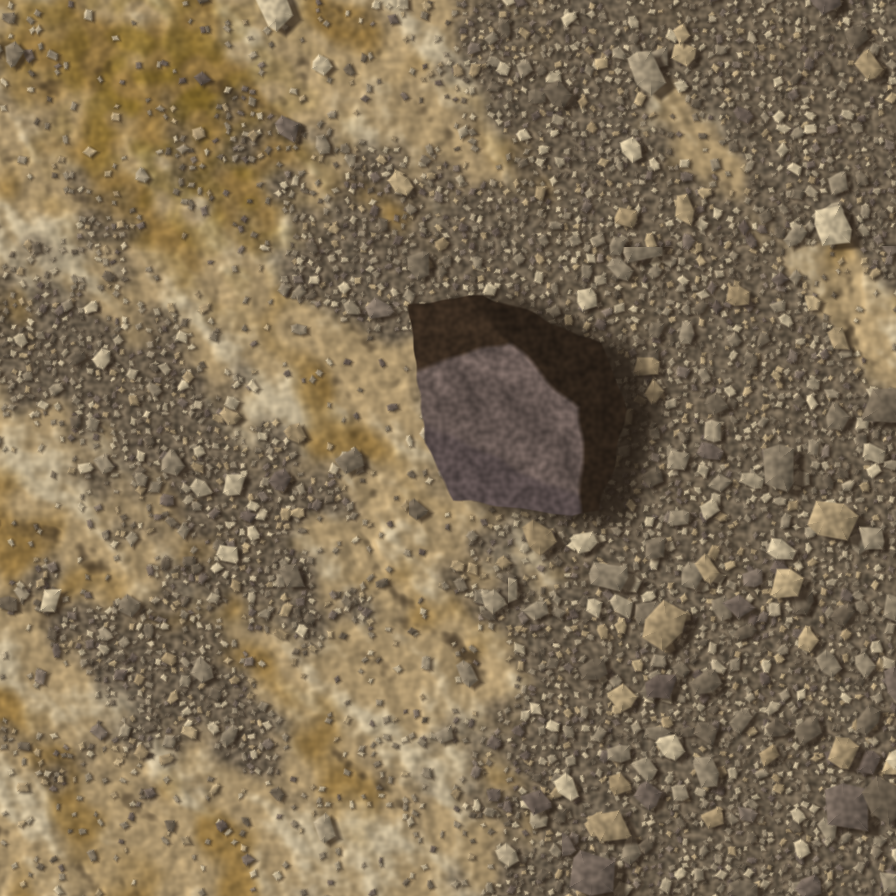
Reproduce this texture procedurally as a WebGL 2 fragment shader.

```glsl
#version 300 es
precision highp float;
// Stony hillside: streaked tan bedrock, grey gravel patches and a dark boulder.
// Bedrock is stretched gradient noise lit by slope; gravel is layers of
// scattered angular pebbles; the boulder is a faceted convex polygon.
uniform vec2 u_resolution;
out vec4 fragColor;
const vec3 PALE = vec3(0.74, 0.68, 0.56), TAN = vec3(0.66, 0.57, 0.42);
const vec3 OCHRE = vec3(0.53, 0.41, 0.20), MOSS = vec3(0.44, 0.36, 0.10);
const vec3 STONE = vec3(0.53, 0.48, 0.40), SOIL = vec3(0.39, 0.345, 0.285);
const vec3 SLATE = vec3(0.36, 0.31, 0.29), DARK = vec3(0.17, 0.13, 0.095);
const vec2 LIGHT = vec2(-0.88, 0.47);    // toward the sun
const vec2 STRATA = vec2(0.64, -0.77);   // along the bedrock streaks
const float SOFTNESS = 0.0016;           // edge blur in canvas units
const float RELIEF = 0.46;               // bedrock shading strength
const vec2 OUTLINE[8] = vec2[8](vec2(0.456, 0.659), vec2(0.54, 0.672), vec2(0.672, 0.615),
  vec2(0.701, 0.544), vec2(0.668, 0.43), vec2(0.638, 0.423), vec2(0.508, 0.443), vec2(0.475, 0.505));

vec4 hash4(vec2 p) {
  vec4 q = fract(p.xyxy * vec4(0.1031, 0.1030, 0.0973, 0.1099));
  q += dot(q, q.wzxy + 33.33);
  return fract((q.xxyz + q.yzzw) * q.zywx);
}
float corner(vec2 cell, vec2 offset) {
  float a = 6.2832 * hash4(cell + 71.0).x;
  return dot(vec2(cos(a), sin(a)), offset);
}
float noise(vec2 p) {
  vec2 i = floor(p), f = p - i, e = vec2(0, 1);
  vec2 u = f * f * f * (f * (f * 6.0 - 15.0) + 10.0);
  return 1.5 * mix(mix(corner(i, f), corner(i + e.yx, f - e.yx), u.x),
                   mix(corner(i + e, f - e), corner(i + 1.0, f - 1.0), u.x), u.y);
}
vec2 toStrata(vec2 p) { return vec2(dot(p, STRATA), dot(p, vec2(-STRATA.y, STRATA.x))); }

// Soft ellipse aligned with the strata
float spot(vec2 p, float x, float y, float along, float across) {
  vec2 q = toStrata(p - vec2(x, y)) / vec2(along, across);
  return exp(-dot(q, q));
}
// 0 on bare bedrock, 1 on loose gravel
float gravelCover(vec2 p) {
  float g = 0.14 + 0.75 * smoothstep(0.44, 0.72, p.x + 0.06 * noise(p * 5.0));
  g += 0.7 * (spot(p, 0.23, 0.46, 0.20, 0.09) + spot(p, 0.40, 0.72, 0.13, 0.08));
  g += 0.6 * (spot(p, 0.19, 0.22, 0.14, 0.06) + spot(p, 0.05, 0.61, 0.10, 0.05));
  g -= 0.9 * (spot(p, 0.77, 0.84, 0.14, 0.04) + spot(p, 0.97, 0.63, 0.12, 0.05));
  g += 0.32 * noise(toStrata(p) * vec2(7, 13)) + 0.22 * noise(p * 24.0);
  return smoothstep(0.22, 0.56, g);
}
float bedrockHeight(vec2 p) {
  vec2 q = toStrata(p + 0.035 * vec2(noise(p * 6.0), noise(p * 6.0 + 40.0)));
  return noise(q * vec2(7, 19)) + 0.5 * noise(q * vec2(17, 48))
       + 0.32 * noise(p * 48.0) + 0.17 * noise(p * 105.0);
}
vec3 bedrock(vec2 p) {
  float h = bedrockHeight(p), slope = h - bedrockHeight(p + LIGHT * 0.007);
  float stain = noise(toStrata(p) * vec2(5, 12) + 9.0) + 0.6 * noise(p * 21.0);
  float moss = spot(p, 0.19, 0.88, 0.17, 0.11);
  vec3 c = mix(TAN, PALE, smoothstep(-0.1, 0.8, h));
  c = mix(c, OCHRE, 0.75 * smoothstep(0.05, 0.8, stain + 0.9 * moss - 0.25 * p.x));
  c = mix(c, MOSS, 0.6 * moss * smoothstep(-0.3, 0.4, noise(p * 32.0)));
  c *= 1.0 + RELIEF * clamp(slope, -1.0, 0.55);
  return mix(c, DARK, 0.6 * smoothstep(0.55, 1.15, -h));
}
// x: distance to the outline, y: how far the nearest side faces the sun
vec2 pebble(vec2 q, vec4 h, float radius) {
  vec2 best = vec2(-9, 0), axis = vec2(cos(h.z * 40.0), sin(h.z * 40.0));
  for (float k = 0.0; k < 6.0; k++) {
    float a = 1.0472 * (k + 0.7 * fract(h.w * 7.0 + k * 0.37)) + 6.2832 * h.x;
    vec2 n = vec2(cos(a), sin(a));
    float reach = radius * (0.75 + 0.35 * fract(h.y * 13.0 + k * 0.61));
    float d = dot(n, q) - reach * (1.0 - 0.35 * abs(dot(n, axis)));
    if (d > best.x) best = vec2(d, dot(n, LIGHT));
  }
  return best;
}
void scatter(inout vec3 col, vec2 p, float cells, float amount, float grain) {
  vec2 g = p * cells;
  float soft = cells * max(SOFTNESS, 0.8 / u_resolution.y);
  for (int k = 0; k < 9; k++) {
    vec2 id = floor(g) + vec2(k % 3 - 1, k / 3 - 1);
    vec4 h = hash4(id + cells * 3.0), tint = hash4(id + cells * 5.0 + 17.0);
    vec2 centre = id + 0.2 + 0.6 * h.xy, q = g - centre;
    if (h.z > amount * (0.12 + 0.88 * gravelCover(centre / cells))) continue;
    float radius = 0.28 + 0.26 * h.w;
    vec2 body = pebble(q, h, radius);
    float shade = pebble(q + LIGHT * radius * 0.45, h, radius).x;
    col = mix(col, DARK, 0.68 * (1.0 - smoothstep(-soft * 2.0, soft * 2.0, shade)));
    vec3 c = mix(mix(SOIL, STONE, smoothstep(0.0, 0.4, tint.x)), PALE, smoothstep(0.45, 1.0, tint.x));
    c = mix(c, tint.z < 0.5 ? SLATE : TAN, 0.65 * step(0.68, tint.y));
    c *= 1.0 + 0.26 * body.y * smoothstep(-radius * 0.55, 0.0, body.x) + 0.16 * grain;
    col = mix(col, c, 1.0 - smoothstep(-soft, soft, body.x));
  }
}
// Signed distance to the line from a to b, positive on its left
float leftOf(vec2 p, vec2 a, vec2 b) {
  vec2 e = normalize(b - a), w = p - a;
  return e.x * w.y - e.y * w.x;
}
float boulderDistance(vec2 p) {
  float d = -1.0;
  for (int i = 0; i < 8; i++) d = max(d, leftOf(p, OUTLINE[i], OUTLINE[(i + 1) % 8]));
  return d;
}
vec3 boulder(vec2 p, float grain) {
  vec2 q = p + 0.006 * vec2(noise(p * 24.0), noise(p * 24.0 + 30.0));
  float top = min(leftOf(q, vec2(0.465, 0.585), vec2(0.57, 0.622)), 0.58 - q.x);
  float right = max(leftOf(q, vec2(0.555, 0.632), vec2(0.645, 0.545)), q.x - 0.648);
  float base = leftOf(q, vec2(0.66, 0.44), vec2(0.475, 0.525));
  vec3 c = SLATE * (1.08 + 0.22 * noise(toStrata(p) * vec2(18, 32)));
  c = mix(c, vec3(0.32, 0.275, 0.275), 0.75 * smoothstep(-0.004, 0.006, base));
  c = mix(mix(c, DARK * 1.3, smoothstep(-0.003, 0.004, top)), DARK, smoothstep(-0.003, 0.004, right));
  return c * (1.0 + 0.2 * grain + 0.1 * noise(p * 45.0));
}
void main() {
  vec2 p = gl_FragCoord.xy / u_resolution.y;
  float grain = noise(p * 140.0) + 0.6 * noise(p * 70.0);
  vec3 col = mix(bedrock(p) * (1.0 + 0.07 * grain), SOIL * (1.0 + 0.35 * grain), 0.92 * gravelCover(p));
  // Pebbles from fine to coarse
  float stony = smoothstep(0.42, 0.68, p.x) * (1.0 - smoothstep(0.55, 0.82, p.y)), cells = 105.0;
  for (int i = 0; i < 4; i++, cells *= 0.53)
    scatter(col, p, cells, i < 2 ? 0.75 - 0.35 * float(i) : 0.38 - 0.11 * float(i) + 0.28 * stony, grain);
  // Boulder over its shadow
  float shadow = boulderDistance(p + vec2(-0.035, 0.008));
  col = mix(col, DARK * 0.8, 0.8 * (1.0 - smoothstep(-0.018, 0.022, shadow)));
  float edge = boulderDistance(p + 0.004 * vec2(noise(p * 30.0), noise(p * 30.0 + 50.0)));
  col = mix(col, boulder(p, grain), 1.0 - smoothstep(-SOFTNESS, SOFTNESS, edge));
  fragColor = vec4(clamp(col, 0.0, 1.0), 1.0);
}
```
